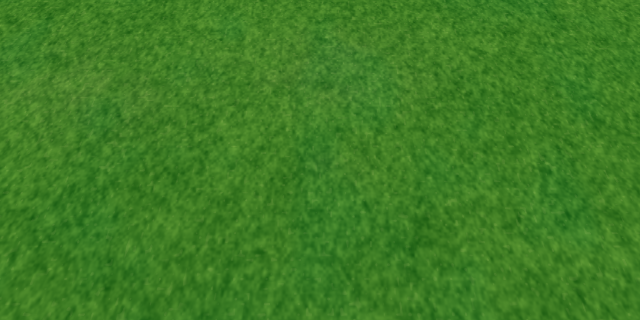
A Shadertoy shader for this texture:

```glsl
// A mown lawn seen at a low angle, finer and flatter towards the top.
// Screen points are projected onto the ground, where layered noise gives
// short blades, dark gaps, pale tips and broad dry or lush patches.

const vec3 SHADE_GREEN = vec3(0.150, 0.402, 0.088);
const vec3 LIGHT_GREEN = vec3(0.335, 0.572, 0.185);
const vec3 DRY_TINT = vec3(0.045, 0.004, 0.035);
const vec3 COOL_TINT = vec3(-0.022, 0.000, 0.012);
const float HORIZON = 2.5;

float hash(vec2 cell) {
    vec3 q = fract(cell.xyx * vec3(0.1031, 0.1030, 0.0973));
    q += dot(q, q.yzx + 33.33);
    return fract((q.x + q.y) * q.z);
}

// Smooth value noise from -1 to 1.
float noise(vec2 p) {
    vec2 cell = floor(p);
    vec2 f = fract(p);
    f = f * f * (3.0 - 2.0 * f);
    float low = mix(hash(cell), hash(cell + vec2(1.0, 0.0)), f.x);
    float high = mix(hash(cell + vec2(0.0, 1.0)), hash(cell + 1.0), f.x);
    return 2.0 * mix(low, high, f.y) - 1.0;
}

vec2 rotate(vec2 p, float angle) {
    float c = cos(angle);
    float s = sin(angle);
    return vec2(c * p.x - s * p.y, s * p.x + c * p.y);
}

float fbm(vec2 p, int octaves) {
    float sum = 0.0;
    float weight = 0.55;
    for (int i = 0; i < octaves; i++) {
        sum += weight * noise(p);
        p = rotate(p, 0.65) * 2.03 + 17.3;
        weight *= 0.55;
    }
    return sum;
}

// Ground position; the scale shrinks towards the horizon.
vec2 project(vec2 p) {
    float depth = 1.0 / (HORIZON - p.y);
    return vec2((p.x - 1.0) * depth, 2.0 * depth) + 2.0;
}

// Overlapping strokes leaning both ways.
float blades(vec2 p, float density, float lean) {
    vec2 stroke = vec2(1.0, 0.58) * density;
    float left = noise(rotate(p, lean) * stroke);
    float right = noise(rotate(p, -lean) * stroke + 41.7);
    return left + right;
}

float softSpot(vec2 p, vec2 center, vec2 size) {
    vec2 d = (p - center) / size;
    return exp(-dot(d, d));
}

// Worn areas, broken up by noise.
float dryness(vec2 p, vec2 ground) {
    float worn = softSpot(p, vec2(0.22, 0.72), vec2(0.36, 0.15));
    worn += softSpot(p, vec2(1.05, 0.79), vec2(0.28, 0.13));
    worn += 0.6 * softSpot(p, vec2(1.06, 0.48), vec2(0.10, 0.07));
    float broken = 0.65 + 0.75 * fbm(ground * 28.0, 3);
    return worn * max(broken, 0.0);
}

void mainImage(out vec4 fragColor, in vec2 fragCoord) {
    vec2 p = fragCoord / iResolution.y;
    vec2 ground = project(p);

    // Broad patches, then clumps, then single blades.
    float patches = fbm(ground * 9.0 + 5.1, 3);
    float clumps = fbm(ground * 52.0, 2);
    float grass = blades(ground, 170.0, 0.55);
    float grain = noise(ground * 265.0 + 9.4);

    float tone = 0.51 + 0.06 * (p.y - 0.5);
    tone += 0.15 * patches + 0.18 * clumps + 0.25 * grass + 0.21 * grain;

    // Sparse deep gaps and pale tips.
    float gaps = smoothstep(0.45, 0.90, noise(ground * 95.0 + 63.0));
    float tips = smoothstep(0.50, 0.95, noise(ground * 185.0 + 27.0));
    tone += 0.20 * tips - 0.20 * gaps;

    float dry = dryness(p, ground);
    float cool = smoothstep(-0.1, 0.6, fbm(ground * 11.0 + 31.0, 2));
    vec3 color = mix(SHADE_GREEN, LIGHT_GREEN, clamp(tone + 0.06 * dry, -0.35, 1.35));
    color += DRY_TINT * (dry + 0.6 * tips) + COOL_TINT * cool;

    fragColor = vec4(clamp(color, 0.0, 1.0), 1.0);
}
```
